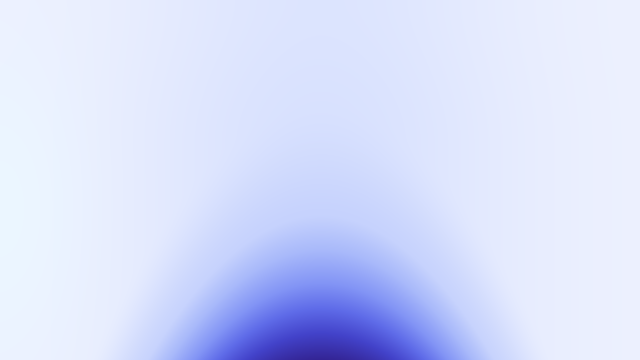
A Shadertoy shader for this background:

```glsl
const vec3 INK = vec3(0.20, 0.14, 0.58);
const vec3 INDIGO = vec3(0.26, 0.26, 0.79);
const vec3 COBALT = vec3(0.37, 0.42, 0.91);
const vec3 PERIWINKLE = vec3(0.51, 0.58, 0.96);
const vec3 LAVENDER = vec3(0.66, 0.725, 0.98);
const vec3 HAZE = vec3(0.76, 0.81, 0.99);
const vec3 MIST = vec3(0.845, 0.88, 0.995);
const vec3 PALE = vec3(0.93, 0.945, 0.998);
const vec3 ICE = vec3(0.92, 0.965, 1.0);

// Linear position of x between two stops
float ramp(float start, float end, float x) {
    return clamp((x - start) / (end - start), 0.0, 1.0);
}

// Bell curve with the given width
float bell(float x, float width) {
    return exp(-x * x / (width * width));
}

// Pale vertical column, with a cool tint along the left edge
vec3 backdrop(vec2 p, float leftDistance) {
    float column = bell(p.x, 0.52) * (1.0 - 0.22 * smoothstep(0.6, 1.0, p.y));
    vec3 color = mix(PALE, MIST, column);
    float tint = bell(leftDistance, 0.22) * bell(p.y - 0.42, 0.42);
    return mix(color, ICE, tint);
}

// Colour of the glow from its dark core outwards
vec3 glowColor(float d) {
    vec3 color = mix(INK, INDIGO, ramp(0.0, 0.074, d));
    color = mix(color, COBALT, ramp(0.074, 0.143, d));
    color = mix(color, PERIWINKLE, ramp(0.143, 0.213, d));
    color = mix(color, LAVENDER, ramp(0.213, 0.306, d));
    return mix(color, HAZE, ramp(0.306, 0.40, d));
}

void mainImage(out vec4 fragColor, in vec2 fragCoord) {
    vec2 uv = fragCoord / iResolution.xy;
    float aspect = iResolution.x / iResolution.y;
    vec2 p = vec2((uv.x - 0.502) * aspect, uv.y);

    // Parabolic contours rising from the bottom edge
    float d = p.y + 1.72 * p.x * p.x;
    float fade = smoothstep(0.29, 0.72, d);

    vec3 color = mix(glowColor(d), backdrop(p, uv.x * aspect), fade);
    fragColor = vec4(color, 1.0);
}
```
